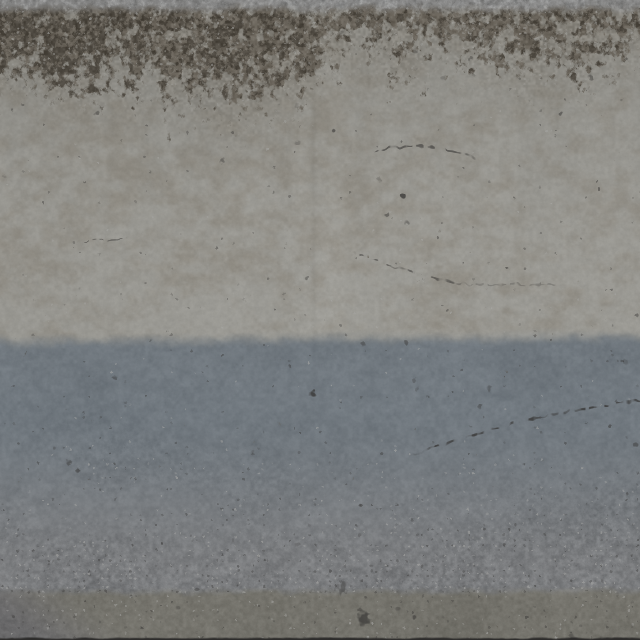
Give the GLSL for this texture, as a WebGL 2 fragment shader.

```glsl
#version 300 es
precision highp float;
// A weathered concrete wall: brown grime hangs from the top, a soft shadow covers
// the lower half, and an olive ledge closes the bottom. Layers of value noise give
// the mottling; jittered cells scatter pits and grit; bent lines draw the scratches.
uniform vec2 u_resolution;
out vec4 outColor;

const vec3 WALL = vec3(0.606, 0.602, 0.580);
const vec3 WALL_TAN = vec3(0.562, 0.548, 0.515);
const vec3 SHADE_TOP = vec3(0.440, 0.470, 0.496);
const vec3 SHADE_LOW = vec3(0.476, 0.482, 0.490);
const vec3 LEDGE = vec3(0.452, 0.446, 0.418);
const vec3 LEDGE_GREY = vec3(0.418, 0.416, 0.420);
const vec3 GRIME = vec3(0.385, 0.360, 0.322);
const vec3 GRIME_DARK = vec3(0.250, 0.228, 0.195);
const vec3 RIM = vec3(0.565, 0.570, 0.575);
const vec3 PIT = vec3(0.220, 0.215, 0.210);
const vec3 GRIT = vec3(0.660, 0.660, 0.650);
const float SHADE_EDGE = 0.465;
const float LEDGE_EDGE = 0.076;
const float RIM_EDGE = 0.986;
const float SEAM_X = 0.490;

float hash(vec2 p) {
  vec3 q = fract(vec3(p.xyx) * 0.1031);
  q += dot(q, q.yzx + 33.33);
  return fract((q.x + q.y) * q.z);
}

float noise(vec2 p) {
  vec2 i = floor(p), f = fract(p);
  f = f * f * (3.0 - 2.0 * f);
  return mix(mix(hash(i), hash(i + vec2(1, 0)), f.x),
             mix(hash(i + vec2(0, 1)), hash(i + vec2(1, 1)), f.x), f.y);
}

float fbm(vec2 p) {
  float sum = 0.0, amp = 0.5;
  for (int i = 0; i < 4; i++) {
    sum += amp * noise(p);
    p = mat2(1.6, 1.2, -1.2, 1.6) * p + 17.3;
    amp *= 0.5;
  }
  return sum / 0.9375;
}

float bell(float x, float width) { return exp(-x * x / (width * width)); }

// One jittered, ragged dot of varying strength in some of the cells.
float specks(vec2 p, float cells, float chance, float seed) {
  vec2 q = p * cells + seed, id = floor(q);
  vec2 center = 0.35 + 0.3 * vec2(hash(id + 3.7), hash(id + 41.2));
  float radius = 0.08 + 0.2 * hash(id + 71.9);
  float d = length(fract(q) - center) + 0.35 * (noise(q * 4.0) - 0.5);
  float strength = 0.35 + 0.65 * hash(id + 19.4);
  return strength * (1.0 - smoothstep(radius * 0.4, radius + 0.1, d)) * step(hash(id), chance);
}

// Broken line from a to b, bowed upward by bend.
float scratch(vec2 p, vec2 a, vec2 b, float bend, float width) {
  float t = (p.x - a.x) / (b.x - a.x);
  float y = mix(a.y, b.y, t) + bend * t * (1.0 - t) + 0.006 * (noise(p * 120.0) - 0.5);
  float slope = (b.y - a.y + bend * (1.0 - 2.0 * t)) / (b.x - a.x);
  float d = abs(p.y - y) / sqrt(1.0 + slope * slope);
  float ends = smoothstep(0.0, 0.06, t) * (1.0 - smoothstep(0.9, 1.0, t));
  float gaps = smoothstep(0.25, 0.7, noise(vec2(p.x * 170.0, a.y * 50.0)));
  return (1.0 - smoothstep(width * 0.3, width * 1.5, d)) * ends * gaps;
}

float pit(vec2 p, vec2 center, float radius) {
  float d = length(p - center) + 1.3 * radius * (noise(p * 220.0) - 0.5);
  return 1.0 - smoothstep(radius * 0.4, radius * 1.2, d);
}

void main() {
  vec2 p = gl_FragCoord.xy / u_resolution;
  float cloud = fbm(p * vec2(7.0, 10.0)), mottle = fbm(p * vec2(38.0, 55.0) + 9.0);
  float grain = fbm(p * 170.0), streak = fbm(p * vec2(34.0, 3.0) + 5.0);

  // Sunlit wall with rain streaks, and a paler strip beside the seam
  vec3 color = mix(WALL, WALL_TAN, smoothstep(0.35, 0.8, 0.4 * cloud + 0.6 * mottle));
  color -= 0.02 * smoothstep(0.62, 0.85, p.y) + 0.01 * (1.0 - smoothstep(0.0, 0.4, p.x));
  color += 0.05 * (streak - 0.5) * smoothstep(0.5, 0.8, p.y);
  color += 0.018 * bell(p.x - 0.515, 0.035);

  // Shadow over the lower half
  float shadeEdge = SHADE_EDGE + 0.009 * p.x + 0.016 * (mottle - 0.5);
  float shade = 1.0 - smoothstep(-0.012, 0.014, p.y - shadeEdge);
  vec3 shadeColor = mix(SHADE_LOW, SHADE_TOP, smoothstep(0.1, 0.36, p.y));
  shadeColor += 0.04 * (cloud - 0.5) + 0.05 * (mottle - 0.5);
  color = mix(color, shadeColor, shade);

  // Ledge, greyer in the left corner
  float ledge = 1.0 - smoothstep(-0.008, 0.008, p.y - LEDGE_EDGE - 0.012 * (mottle - 0.5));
  float corner = 1.0 - smoothstep(0.04, 0.22, p.x + 1.2 * p.y);
  color = mix(color, mix(LEDGE, LEDGE_GREY, corner) + 0.06 * (cloud - 0.5), ledge);

  // Seam, then scattered pits and grit
  color -= 0.02 * bell(p.x - SEAM_X, 0.004) * smoothstep(0.3, 0.5, p.y);
  float rough = 1.0 - smoothstep(0.06, 0.34, p.y + 0.25 * (cloud - 0.5));
  rough *= 1.0 - 0.7 * ledge;
  color += (0.06 + 0.11 * rough) * (grain - 0.5);
  float pits = 0.6 * specks(p, 70.0, 0.012, 3.0) + 0.45 * specks(p, 125.0, 0.025 + 0.2 * rough, 11.0);
  color = mix(color, PIT, pits);
  color = mix(color, GRIT, 0.6 * specks(p, 140.0, 0.01 + 0.24 * rough, 29.0));

  // Grime hanging from the top, thinning into fine flakes
  float hang = 0.845 + 0.03 * smoothstep(0.42, 0.56, p.x) - 0.055 * bell(p.x - 0.34, 0.09);
  hang -= 0.03 * bell(p.x - 0.85, 0.05) + 0.12 * (streak - 0.5);
  float density = smoothstep(hang - 0.08, hang + 0.12, p.y);
  float left = 1.0 - smoothstep(0.1, 0.5, p.x);
  float flakes = 0.65 * fbm(p * vec2(125.0, 100.0) + 31.0) + 0.35 * mottle;
  float cover = smoothstep(-0.08, 0.1, density * (0.42 + 0.07 * left) - flakes + 0.16);
  float deep = smoothstep(0.42, 0.66, grain + 0.1 * left - 0.01);
  color = mix(color, WALL_TAN * 0.88, 0.6 * density);
  color = mix(color, mix(GRIME, GRIME_DARK, deep), 0.82 * cover);
  color += 0.12 * density * (noise(p * 260.0) - 0.5);
  color = mix(color, GRIT, 0.6 * density * specks(p, 125.0, 0.28, 53.0));
  float rim = smoothstep(-0.009, 0.009, p.y - RIM_EDGE + 0.014 * (mottle - 0.5));
  color = mix(color, RIM + 0.35 * (grain - 0.5), 0.8 * rim);

  // Scratches and the larger holes
  float marks = 0.6 * scratch(p, vec2(0.58, 0.762), vec2(0.75, 0.751), 0.058, 0.0016);
  marks = max(marks, 0.55 * scratch(p, vec2(0.55, 0.606), vec2(0.74, 0.555), -0.025, 0.0016));
  marks = max(marks, 0.25 * scratch(p, vec2(0.73, 0.556), vec2(0.90, 0.553), 0.004, 0.0013));
  marks = max(marks, 0.45 * scratch(p, vec2(0.12, 0.621), vec2(0.20, 0.627), 0.003, 0.0013));
  marks = max(marks, 0.8 * scratch(p, vec2(0.64, 0.288), vec2(1.03, 0.378), 0.052, 0.0019));
  marks = max(marks, 0.8 * pit(p, vec2(SEAM_X, 0.385), 0.005));
  marks = max(marks, 0.75 * pit(p, vec2(0.629, 0.694), 0.004));
  marks = max(marks, 0.4 * pit(p, vec2(0.535, 0.082), 0.009));
  marks = max(marks, 0.7 * pit(p, vec2(0.567, 0.033), 0.010));
  color = mix(color, PIT, marks);

  // Dark gap under the ledge
  color = mix(PIT * 0.8, color, smoothstep(0.001, 0.005, p.y - 0.004 * (mottle - 0.5)));
  outColor = vec4(color, 1.0);
}
```
